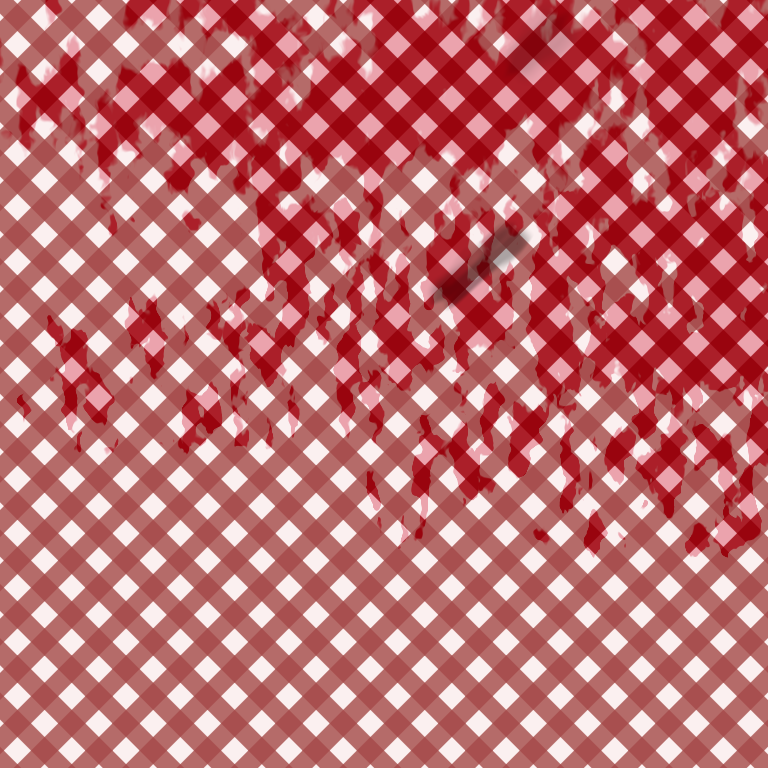
Write a three.js fragment shader that draws this pattern.

```glsl
// Diagonal gingham cloth with red stains running down from the top.
// Two crossed stripe sets pick the weave tone; stretched fractal noise plus
// a broad density field decides where the cloth is stained.
varying vec2 vUv;

const float STRIPES = 20.0;      // stripe periods per canvas side, along the diagonal
const float COLUMNS = 28.28;     // drip columns across the canvas

const vec3 CLEAN_WHITE  = vec3(0.985, 0.94, 0.94);
const vec3 CLEAN_SINGLE = vec3(0.71, 0.42, 0.41);
const vec3 CLEAN_DOUBLE = vec3(0.66, 0.31, 0.31);
const vec3 STAIN_WHITE  = vec3(0.92, 0.64, 0.68);
const vec3 STAIN_SINGLE = vec3(0.67, 0.12, 0.16);
const vec3 STAIN_DOUBLE = vec3(0.60, 0.015, 0.055);

float hash(vec2 p) {
  vec3 q = fract(vec3(p.xyx) * 0.1031);
  q += dot(q, q.yzx + 33.33);
  return fract((q.x + q.y) * q.z);
}

float noise(vec2 p) {
  vec2 cell = floor(p);
  vec2 f = fract(p);
  f = f * f * (3.0 - 2.0 * f);
  float low = mix(hash(cell), hash(cell + vec2(1.0, 0.0)), f.x);
  float high = mix(hash(cell + vec2(0.0, 1.0)), hash(cell + vec2(1.0, 1.0)), f.x);
  return mix(low, high, f.y);
}

float fbm(vec2 p) {
  float sum = 0.0;
  float gain = 0.54;
  for (int i = 0; i < 4; i++) {
    sum += gain * noise(p);
    p = p * 2.07 + vec2(17.3, 9.1);
    gain *= 0.5;
  }
  return sum;
}

// Soft elliptical bump: 1 at the centre, fading outward.
float bump(vec2 p, vec2 centre, vec2 size) {
  vec2 d = (p - centre) / size;
  return exp(-dot(d, d));
}

float segmentDistance(vec2 p, vec2 a, vec2 b) {
  vec2 along = b - a;
  float t = clamp(dot(p - a, along) / dot(along, along), 0.0, 1.0);
  return length(p - a - along * t);
}

// 0 in the white gap centred on t = 0.5, 1 on the stripe.
float stripe(float t) {
  return smoothstep(-0.018, 0.018, abs(fract(t) - 0.5) - 0.25);
}

vec3 weave(float count, vec3 none, vec3 single, vec3 both) {
  return mix(mix(none, single, clamp(count, 0.0, 1.0)), both, clamp(count - 1.0, 0.0, 1.0));
}

// Broad layout: positive where stains merge, negative where cloth is clear.
float stainDensity(vec2 p) {
  float hem = mix(0.405, 0.285, smoothstep(0.46, 0.50, p.x));
  hem += 0.04 * (noise(vec2(p.x * 11.0, 3.0)) - 0.5);
  float d = -0.02;

  // Merged bands at the top, right and middle
  d += 0.30 * bump(p, vec2(0.44, 0.825), vec2(0.13, 0.045));
  d += 0.24 * bump(p, vec2(0.23, 0.855), vec2(0.07, 0.04));
  d += 0.24 * bump(p, vec2(0.62, 0.90), vec2(0.19, 0.08));
  d += 0.20 * bump(p, vec2(0.90, 0.92), vec2(0.18, 0.09));
  d += 0.13 * bump(p, vec2(0.94, 0.68), vec2(0.12, 0.18));
  d += 0.12 * bump(p, vec2(0.53, 0.61), vec2(0.14, 0.07));
  d += 0.10 * bump(p, vec2(0.80, 0.56), vec2(0.16, 0.06));

  // Clear cloth on the left, and a fade at the lower hem
  d -= 0.15 * (1.0 - smoothstep(0.02, 0.22, p.x));
  d -= 0.28 * bump(p, vec2(0.07, 0.68), vec2(0.16, 0.075));
  d -= 0.10 * bump(p, vec2(0.26, 0.67), vec2(0.10, 0.08));
  d -= 0.09 * (1.0 - smoothstep(hem, hem + 0.14, p.y));
  d -= 0.60 * (1.0 - smoothstep(hem - 0.05, hem + 0.025, p.y));
  return d;
}

float stainMask(vec2 p) {
  vec2 ragged = vec2(noise(p * 75.0), noise(p * 75.0 + 41.0)) - 0.5;
  vec2 q = p + 0.009 * ragged;
  float wander = 0.7 * (noise(q * vec2(9.0, 16.0)) - 0.5);
  float columns = cos(6.2832 * (q.x * COLUMNS - 0.90 + wander));
  float field = fbm(q * vec2(31.0, 17.0)) - 0.5;
  field += 0.065 * columns + stainDensity(p);
  float softness = mix(0.018, 0.065, smoothstep(0.58, 0.95, p.y));
  return smoothstep(-softness, softness, field);
}

// Dark smudges rubbed across the stain.
float smudge(vec2 p, vec2 a, vec2 b, float width) {
  float streaks = noise(vec2(p.x + p.y, p.y - p.x) * vec2(18.0, 70.0));
  float d = segmentDistance(p, a, b) + 0.018 * (streaks - 0.5);
  return 1.0 - smoothstep(width * 0.2, width, d);
}

void main() {
  vec2 centred = vUv - 0.5;
  vec2 diagonal = vec2(centred.x + centred.y, centred.x - centred.y) * 0.70711 * STRIPES;
  float count = stripe(diagonal.x) + stripe(diagonal.y + 0.5);

  vec3 clean = weave(count, CLEAN_WHITE, CLEAN_SINGLE, CLEAN_DOUBLE);
  vec3 stained = weave(count, STAIN_WHITE, STAIN_SINGLE, STAIN_DOUBLE);
  vec3 colour = mix(clean, stained, stainMask(vUv));

  float shade = 0.32 * smudge(vUv, vec2(0.585, 0.62), vec2(0.665, 0.685), 0.026);
  shade += 0.14 * smudge(vUv, vec2(0.68, 0.92), vec2(0.72, 0.96), 0.035);
  gl_FragColor = vec4(colour * (1.0 - shade), 1.0);
}
```
